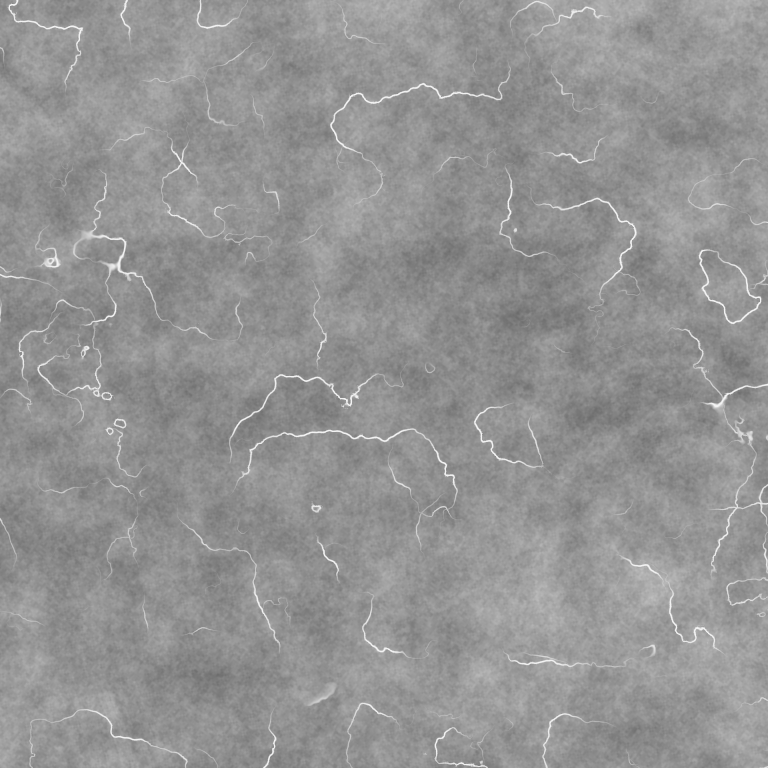
This texture is drawn by a WebGL 2 fragment shader. Its source:

```glsl
#version 300 es
precision highp float;

// Weathered grey stone: layered value noise gives soft clouds, mottling and grain,
// warped noise gives faint swirling strands, and short bright veins follow the
// zero contours of jagged noise fields wherever a patchy mask lets them through.

uniform vec2 u_resolution;
out vec4 fragColor;

const float STONE_GREY = 0.584;
const float VEIN_GREY = 0.95;
const int VEIN_LAYERS = 4;
const mat2 OCTAVE_TURN = mat2(0.8, 0.6, -0.6, 0.8);

// Integer hash of a lattice cell, from -1 to 1
float hash(vec2 cell) {
    uvec2 k = uvec2(ivec2(cell)) * uvec2(1597u, 3571u);
    uint h = (k.x ^ (k.y << 7)) * 747796u + k.y * 2891u;
    h = (h ^ (h >> 15)) * 739981u;
    h = (h ^ (h >> 13)) * 277803u;
    h ^= h >> 16;
    return float(h & 65535u) / 32767.5 - 1.0;
}

// Smoothly interpolated value noise, from -1 to 1
float noise(vec2 p) {
    vec2 cell = floor(p);
    vec2 f = p - cell;
    vec2 s = f * f * f * (f * (f * 6.0 - 15.0) + 10.0);
    float low = mix(hash(cell), hash(cell + vec2(1.0, 0.0)), s.x);
    float high = mix(hash(cell + vec2(0.0, 1.0)), hash(cell + vec2(1.0)), s.x);
    return mix(low, high, s.y);
}

// Sum of turned octaves
float fbm(vec2 p, int octaves, float gain) {
    float sum = 0.0;
    float amplitude = 0.5;
    for (int i = 0; i < octaves; i++) {
        sum += amplitude * noise(p);
        p = OCTAVE_TURN * p * 2.0 + 17.3;
        amplitude *= gain;
    }
    return sum;
}

vec2 warp(vec2 p, float frequency, float amount, int octaves) {
    vec2 q = p * frequency;
    return p + amount * vec2(fbm(q + 31.7, octaves, 0.5), fbm(q + 73.1, octaves, 0.5));
}

// Faint curved strands, stretched along a swirling direction
float strands(vec2 p) {
    vec2 q = OCTAVE_TURN * warp(p, 3.0, 0.45, 2);
    float patches = smoothstep(-0.1, 0.35, fbm(p * 4.0 + 51.0, 2, 0.5));
    return patches * fbm(q * vec2(9.0, 65.0), 3, 0.6);
}

// Coverage of one set of jagged veins
float veins(vec2 p, float frequency, float seed, float pixel) {
    vec2 q = warp(p + seed, 10.0, 0.075, 5);
    float field = noise(q * frequency);
    float slope = length(vec2(dFdx(field), dFdy(field))) / pixel;
    float dist = abs(field) / max(slope, frequency * 0.7);

    float clusters = fbm(p * 5.0 + seed * 3.1, 3, 0.55);
    float breaks = noise(p * 26.0 + seed * 5.3);
    float strength = smoothstep(0.1, 0.55, clusters + 0.16 * breaks);
    float width = mix(0.0002, 0.0011, strength);
    float core = 1.0 - smoothstep(0.0, width + 0.75 * pixel, dist);
    float halo = exp(-dist / 0.004);
    return strength * (core + 0.07 * halo);
}

void main() {
    float pixel = 1.0 / u_resolution.y;
    vec2 p = gl_FragCoord.xy * pixel;

    // Stone body, from broad clouds down to fine grain
    float clouds = fbm(warp(p, 2.0, 0.2, 3) * vec2(2.6, 3.4) + 5.0, 4, 0.55);
    float mottle = fbm(p * 24.0 + 11.0, 4, 0.65);
    float grain = 0.6 * noise(p * 190.0) + 0.6 * noise(OCTAVE_TURN * p * 370.0);
    float grey = STONE_GREY + 0.095 * clouds + 0.085 * mottle + 0.045 * grain;
    grey += 0.045 * strands(p);

    // Veins, from long and sparse to short and tangled
    float vein = 0.0;
    for (int i = 0; i < VEIN_LAYERS; i++) {
        float layer = float(i);
        vein = max(vein, veins(p, 5.0 + 2.5 * layer, 7.9 + 13.7 * layer, pixel));
    }
    grey = mix(grey, VEIN_GREY, clamp(vein, 0.0, 1.0));

    fragColor = vec4(vec3(grey), 1.0);
}
```
